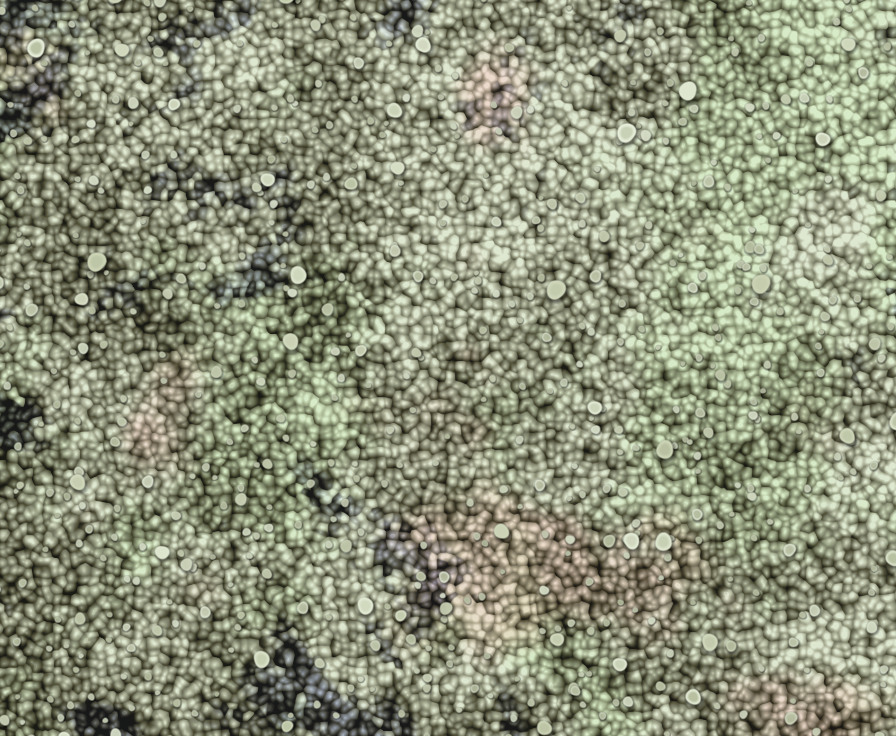
This texture is drawn by a WebGL 2 fragment shader. Its source:

```glsl
#version 300 es
precision highp float;
// Granular olive-grey crust on weathered stone, dotted with pale rimmed discs.
// Soft cellular grains set a tone that a colour ramp maps to pigment; noise adds
// dark hollows and pink stains, and three jittered grids scatter the discs.

#define GRAIN_SIZE 0.0122
#define GRAIN_RELIEF 0.70
#define GRAIN_VARIETY 0.36
#define BASE_TONE 0.575
#define PATCH_CONTRAST 0.42
#define HOLLOW_LEVEL 0.64
#define STAIN_STRENGTH 0.65
#define DISC_DENSITY 0.36
#define DISC_SIZE 0.0108
#define SHADOW_DEPTH 0.42

uniform vec2 u_resolution;
out vec4 fragColor;

float hash(vec2 p) {
  return fract(sin(dot(p, vec2(127.1, 311.7))) * 43758.5);
}

vec2 hash2(vec2 p) {
  return vec2(hash(p), hash(p + 57.3));
}

float noise(vec2 p) {
  vec2 i = floor(p), f = fract(p);
  f = f * f * (3.0 - 2.0 * f);
  return mix(mix(hash(i), hash(i + vec2(1, 0)), f.x),
             mix(hash(i + vec2(0, 1)), hash(i + vec2(1, 1)), f.x), f.y);
}

float fbm(vec2 p) {
  float sum = 0.0, amp = 0.53;
  for (int i = 0; i < 4; i++) {
    sum += amp * noise(p);
    p = mat2(1.6, 1.2, -1.2, 1.6) * p + 11.7;
    amp *= 0.5;
  }
  return sum;
}

// Smooth cellular grains: x = distance to grain centre, y = grain value, z = lit side
vec3 grains(vec2 p) {
  const float sharp = 13.0;
  vec2 cell = floor(p);
  float weight = 0.0, value = 0.0, side = 0.0;
  for (int y = -1; y <= 1; y++)
    for (int x = -1; x <= 1; x++) {
      vec2 id = cell + vec2(x, y);
      vec2 d = p - id - 0.1 - 0.8 * hash2(id);
      float w = exp(-sharp * dot(d, d));
      weight += w;
      value += w * hash(id + 19.1);
      side += w * dot(d, vec2(0.5, 0.86));
    }
  float dist = sqrt(max(-log(weight) / sharp, 0.0));
  return vec3(dist, value / weight, side / weight);
}

vec3 ramp(float t) {
  vec3 c = mix(vec3(0.10, 0.10, 0.08), vec3(0.18, 0.18, 0.13), smoothstep(0.05, 0.18, t));
  c = mix(c, vec3(0.35, 0.35, 0.25), clamp((t - 0.18) / 0.17, 0.0, 1.0));
  c = mix(c, vec3(0.47, 0.48, 0.40), clamp((t - 0.35) / 0.12, 0.0, 1.0));
  c = mix(c, vec3(0.58, 0.60, 0.50), clamp((t - 0.47) / 0.12, 0.0, 1.0));
  c = mix(c, vec3(0.71, 0.73, 0.63), clamp((t - 0.59) / 0.13, 0.0, 1.0));
  return mix(c, vec3(0.87, 0.91, 0.82), clamp((t - 0.72) / 0.18, 0.0, 1.0));
}

// One grid of discs; scale 1 is the largest kind
vec3 addDiscs(vec3 col, vec2 p, float scale, float seed) {
  float pitch = 0.1 * scale, soft = 1.1 / u_resolution.y;
  vec2 cell = floor(p / pitch);
  for (int y = -1; y <= 1; y++)
    for (int x = -1; x <= 1; x++) {
      vec2 id = cell + vec2(x, y), key = id + seed;
      vec2 centre = (id + hash2(key)) * pitch;
      float chance = DISC_DENSITY * (0.5 + noise(centre * 7.0 + seed));
      if (hash(key + 7.7) > chance) continue;
      vec2 d = p - centre;
      float kind = hash(key + 31.3), angle = atan(d.y, d.x);
      float r = DISC_SIZE * pow(scale, 0.8) * mix(0.7, 1.2, kind);
      r *= 1.0 + 0.06 * sin(2.0 * angle + 6.3 * kind) + 0.04 * sin(3.0 * angle + 20.0 * kind);
      float dist = length(d), below = length(d + vec2(-0.12, 0.22) * r);
      col *= 1.0 - SHADOW_DEPTH * (1.0 - smoothstep(0.85 * r, 1.55 * r, below));
      // Pale rim around a duller, slightly dished centre
      float dish = 1.0 - smoothstep(0.45 * r, 0.75 * r + soft, dist);
      vec3 rim = mix(vec3(0.79, 0.82, 0.70), vec3(0.90, 0.93, 0.85), hash(key + 3.9));
      vec3 tint = mix(rim, vec3(0.72, 0.75, 0.63), dish * hash(key + 13.7));
      float cover = 1.0 - smoothstep(r - soft, r + soft, dist);
      col = mix(col, tint, cover * mix(0.8, 1.0, scale));
    }
  return col;
}

void main() {
  vec2 p = gl_FragCoord.xy / u_resolution.y;

  // Crust tone: grains, patches and a gain in light to the upper right
  vec2 wobble = vec2(noise(p * 60.0), noise(p * 60.0 + 40.0)) * 0.006;
  vec3 g = grains((p + wobble) / GRAIN_SIZE);
  float tone = BASE_TONE + GRAIN_RELIEF * (0.40 - g.x) + GRAIN_VARIETY * (g.y - 0.5) + 0.16 * g.z;
  tone += PATCH_CONTRAST * (fbm(p * 9.0) - 0.5) + 0.16 * (noise(p * 170.0) - 0.5);
  tone += 0.09 * (p.x - 0.6) + 0.07 * (p.y - 0.5);

  // Slanted hollows, tilting one way above and the other below
  float slant = p.x * mix(-0.5, 0.5, p.y);
  vec2 bed = vec2(p.x * 6.0, (p.y - slant) * 12.0);
  float depth = fbm(bed + 3.0) + 0.07 * (0.6 - p.x) + 0.10 * (0.5 - g.y);
  float hollow = smoothstep(HOLLOW_LEVEL, HOLLOW_LEVEL + 0.14, depth);
  vec3 col = ramp(tone - 0.24 * hollow);
  col = mix(col, col * vec3(0.92, 0.94, 1.18), hollow);

  // Pink and green stains
  float pink = smoothstep(0.56, 0.76, fbm(p * 4.5 + 23.0));
  float green = smoothstep(0.50, 0.72, fbm(p * 5.0 + 61.0));
  col *= mix(vec3(1), vec3(1.10, 0.91, 0.97), pink * STAIN_STRENGTH);
  col *= mix(vec3(1), vec3(0.95, 1.02, 0.93), green * STAIN_STRENGTH);

  // Discs from small to large
  col = addDiscs(col, p, 0.36, 5.0);
  col = addDiscs(col, p, 0.60, 83.0);
  col = addDiscs(col, p, 1.00, 147.0);
  fragColor = vec4(clamp(col, 0.0, 1.0), 1.0);
}
```
